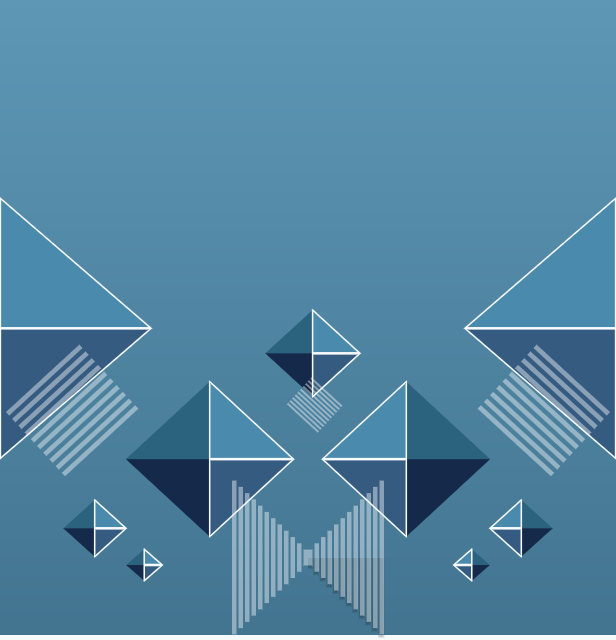
A WebGL 2 fragment shader for this background:

```glsl
#version 300 es
precision highp float;

uniform vec2 u_resolution;
out vec4 fragColor;

#define LINE_HALF 0.0012
#define DIVIDER_HALF 0.0020
#define STRIPE_ALPHA 0.43
#define STRIPE_COUNT 10.0
#define STRIPE_PERIOD 0.01432
#define BAR_COUNT 12.0
#define BAR_PERIOD 0.01016
#define FLOOR_HEIGHT 0.0078

const vec3 SKY_TOP = vec3(0.365, 0.592, 0.710);
const vec3 SKY_BOTTOM = vec3(0.260, 0.455, 0.565);
const vec3 LIGHT_UPPER = vec3(0.290, 0.540, 0.673);
const vec3 LIGHT_LOWER = vec3(0.208, 0.362, 0.502);
const vec3 DARK_UPPER = vec3(0.170, 0.385, 0.495);
const vec3 DARK_LOWER = vec3(0.082, 0.165, 0.290);
const vec3 PAPER = vec3(0.97, 0.98, 0.99);

// Coverage of a signed distance, one pixel wide
float cover(float d) {
    return clamp(0.5 - d * u_resolution.y, 0.0, 1.0);
}

// Four-facet diamond: outlined light half at negative x, dark half at positive x
vec3 diamond(vec3 base, vec2 p, vec2 halfSize) {
    vec2 a = abs(p) / halfSize;
    float d = (a.x + a.y - 1.0) * halfSize.x * halfSize.y / length(halfSize);
    float upper = cover(-p.y);
    vec3 light = mix(LIGHT_LOWER, LIGHT_UPPER, upper);
    vec3 dark = mix(DARK_LOWER, DARK_UPPER, upper);
    vec3 color = mix(base, mix(dark, light, cover(p.x)), cover(d));

    float rim = max(abs(d), p.x) - LINE_HALF;
    float spine = max(abs(p.x) - LINE_HALF, d);
    float divider = max(max(abs(p.y) - DIVIDER_HALF, p.x), d);
    return mix(color, PAPER, cover(min(rim, min(spine, divider))));
}

// Tilted square of parallel stripes
float hatch(vec2 p, float scale) {
    const vec2 along = vec2(-0.736, 0.677);
    p /= scale;
    float u = dot(p, along);
    float v = dot(p, vec2(along.y, -along.x));
    float stripe = abs(fract(v / STRIPE_PERIOD) - 0.5) * STRIPE_PERIOD - 0.0037;
    float bounds = max(abs(u) - 0.0779, abs(v) - 0.5 * STRIPE_COUNT * STRIPE_PERIOD);
    return cover(max(stripe, bounds) * scale);
}

// Distance to a row of bars growing taller away from the axis
float bars(vec2 p) {
    float i = clamp(floor((p.x + 0.0016) / BAR_PERIOD), 0.0, BAR_COUNT - 1.0);
    vec2 halfSize = vec2(0.0035, 0.0124 + 0.0098 * i);
    vec2 d = abs(p - vec2(0.0035 + i * BAR_PERIOD, 0.0)) - halfSize;
    return max(d.x, d.y);
}

void main() {
    // Height is one unit; x is centred and y rises from the bottom
    vec2 p = (gl_FragCoord.xy - vec2(0.5 * u_resolution.x, 0.0)) / u_resolution.y;
    vec2 q = vec2(abs(p.x), p.y);
    float edge = 0.5 * u_resolution.x / u_resolution.y;

    // Backdrop and floor strip
    vec3 color = mix(SKY_BOTTOM, SKY_TOP, p.y);
    color = mix(color, PAPER, cover(p.y - FLOOR_HEIGHT));

    // Mirrored diamonds and the single one near the axis
    color = diamond(color, q - vec2(edge - 0.0006, 0.4870), vec2(0.2355, 0.2031));
    color = diamond(color, q - vec2(0.1536, 0.2826), vec2(0.1310, 0.1211));
    color = diamond(color, q - vec2(0.3333, 0.1745), vec2(0.0490, 0.0443));
    color = diamond(color, q - vec2(0.2559, 0.1172), vec2(0.0283, 0.0247));
    color = diamond(color, vec2(0.0072 - p.x, p.y - 0.4479), vec2(0.0740, 0.0677));

    // Striped squares
    float stripes = max(hatch(q - vec2(0.3685, 0.3587), 1.0),
                        hatch(p - vec2(0.0104, 0.3672), 0.42));
    color = mix(color, PAPER, STRIPE_ALPHA * stripes);

    // Bow of bars, with a soft shadow under the right wing
    vec2 b = q - vec2(0.0, 0.1289);
    float shadow = 1.0 - smoothstep(-0.002, 0.003, bars(b + vec2(0.001, 0.004)));
    float underside = step(0.0, p.x) * step(b.y, 0.0);
    color *= 1.0 - 0.22 * shadow * underside;
    color = mix(color, PAPER, STRIPE_ALPHA * cover(bars(b)));

    fragColor = vec4(color, 1.0);
}
```
